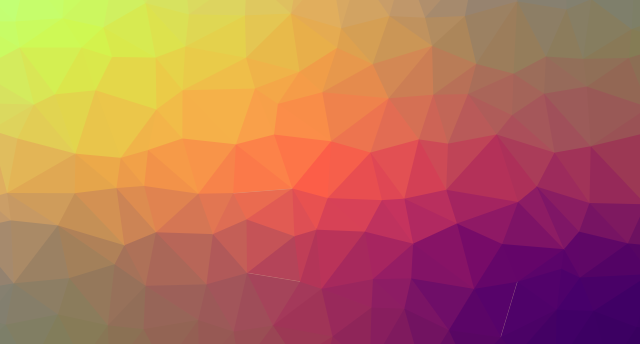
This background is drawn by a Shadertoy shader. Its source:

```glsl
// Low-poly mesh of flat triangles, shaded from lime through coral to deep purple.

const float CELL_SIZE = 0.128;    // grid spacing, in canvas heights
const float JITTER = 0.74;        // vertex scatter, in cells
const float SEAM_CHANCE = 0.025;  // share of triangles with a pale seam
const float SEAM_STRENGTH = 0.4;
const vec3 SEAM_COLOR = vec3(0.85, 0.75, 0.62);

const int LAST_STOP = 8;
const vec3 RAMP[9] = vec3[9](
    vec3(0.76, 1.00, 0.46), vec3(0.82, 0.97, 0.30), vec3(0.92, 0.80, 0.28),
    vec3(0.98, 0.64, 0.29), vec3(1.00, 0.37, 0.28), vec3(0.77, 0.20, 0.37),
    vec3(0.44, 0.03, 0.41), vec3(0.28, 0.00, 0.42), vec3(0.22, 0.00, 0.37));

float hash(vec2 p) {
    return fract(sin(dot(p, vec2(127.1, 311.7))) * 43758.5453);
}

float cross2(vec2 a, vec2 b) {
    return a.x * b.y - a.y * b.x;
}

vec3 ramp(float t) {
    float s = clamp(t, 0.0, 1.0) * float(LAST_STOP);
    int i = min(int(s), LAST_STOP - 1);
    return mix(RAMP[i], RAMP[i + 1], s - float(i));
}

// Average of one ramp running rightwards and one running downwards
vec3 gradient(vec2 uv) {
    return 0.5 * (ramp(uv.x) + ramp(1.0 - uv.y));
}

vec2 vertex(vec2 id) {
    vec2 scatter = vec2(hash(id), hash(id + 47.3)) - 0.5;
    return id + 0.5 + JITTER * scatter;
}

// Signed distance to the line a-b, positive on its left
float leftOf(vec2 p, vec2 a, vec2 b) {
    return cross2(normalize(b - a), p - a);
}

// Adds a counterclockwise triangle as colour (rgb) and coverage (a)
void addTriangle(inout vec4 sum, vec2 p, vec2 a, vec2 b, vec2 c, float pixel) {
    float edge = leftOf(p, a, b);
    float inside = min(edge, min(leftOf(p, b, c), leftOf(p, c, a)));
    float coverage = clamp(inside / pixel + 0.5, 0.0, 1.0);
    if (coverage <= 0.0) return;

    vec2 center = (a + b + c) / 3.0;
    vec2 uv = center * CELL_SIZE * vec2(iResolution.y / iResolution.x, 1.0);
    vec3 color = gradient(uv);

    float hasSeam = step(hash(floor(center * 31.0)), SEAM_CHANCE);
    float seam = 1.0 - smoothstep(0.0, max(pixel, 0.015), abs(edge));
    color = mix(color, SEAM_COLOR, SEAM_STRENGTH * hasSeam * seam);
    sum += vec4(color, 1.0) * coverage;
}

// Splits a cell along its Delaunay diagonal
void addCell(inout vec4 sum, vec2 p, vec2 id, float pixel) {
    vec2 a = vertex(id);
    vec2 b = vertex(id + vec2(1.0, 0.0));
    vec2 c = vertex(id + vec2(1.0, 1.0));
    vec2 d = vertex(id + vec2(0.0, 1.0));

    // Sine of the summed angles at b and d; negative when they exceed pi
    float angleSine = cross2(c - b, a - b) * dot(a - d, c - d)
                    + dot(c - b, a - b) * cross2(a - d, c - d);
    if (angleSine >= 0.0) {
        addTriangle(sum, p, a, b, c, pixel);
        addTriangle(sum, p, c, d, a, pixel);
    } else {
        addTriangle(sum, p, b, c, d, pixel);
        addTriangle(sum, p, d, a, b, pixel);
    }
}

void mainImage(out vec4 fragColor, in vec2 fragCoord) {
    vec2 p = fragCoord / iResolution.y / CELL_SIZE;
    float pixel = 1.0 / (iResolution.y * CELL_SIZE);
    vec2 base = floor(p - 0.5);

    // Scattered cells can reach into their neighbours
    vec4 sum = vec4(0.0);
    for (int y = -1; y <= 1; y++) {
        for (int x = -1; x <= 1; x++) {
            addCell(sum, p, base + vec2(x, y), pixel);
        }
    }
    fragColor = vec4(sum.rgb / max(sum.a, 0.001), 1.0);
}
```
